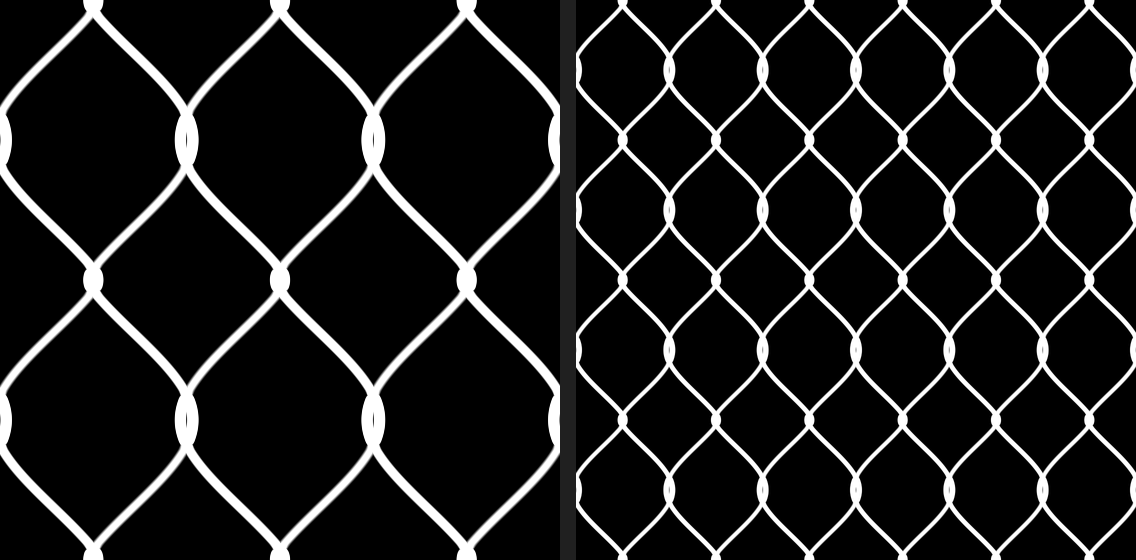
Left, the tile; right, the same tile 2 across and 2 down.
This pattern is drawn by a WebGL 1 fragment shader. Its source:

```glsl
precision highp float;

uniform vec2 u_resolution;

#define REPEATS vec2(3.0, 2.0)
#define CELL vec2(2.0, 3.0)
#define KNOT_BULGE 0.047
#define KNOT_REACH 0.117
#define LOOP_BULGE 0.0664
#define LOOP_REACH 0.266
// Half-width and edge softness of each kind of strand, in cell units
#define THICK_WIRE vec2(0.050, 0.020)
#define THIN_WIRE vec2(0.0437, 0.036)
#define TWIST_WIRE vec2(0.0617, 0.013)
#define WIRE_COLOR vec3(1.0)
#define BACK_COLOR vec3(0.0)

// Sideways offset (x) and slope (y) of a strand at a height above its knot
vec2 strandPath(float height) {
  float below = 0.5 * CELL.y - height;
  float knotSlope = 2.0 * KNOT_BULGE / KNOT_REACH;
  float loopSlope = 2.0 * LOOP_BULGE / LOOP_REACH;

  // Parabolic bulges where two strands twist around each other
  if (height < KNOT_REACH) {
    float k = height / KNOT_REACH;
    return vec2(KNOT_BULGE * (k * k - 1.0), knotSlope * k);
  }
  if (below < LOOP_REACH) {
    float k = below / LOOP_REACH;
    return vec2(1.0 + LOOP_BULGE * (1.0 - k * k), loopSlope * k);
  }

  // Hermite curve joining the two crossings
  float span = 0.5 * CELL.y - KNOT_REACH - LOOP_REACH;
  float u = (height - KNOT_REACH) / span;
  float v = 1.0 - u;
  float offset = u * u * (3.0 - 2.0 * u)
               + span * u * v * (knotSlope * v - loopSlope * u);
  float slope = 6.0 * u * v / span
              + knotSlope * v * (1.0 - 3.0 * u)
              + loopSlope * u * (3.0 * u - 2.0);
  return vec2(offset, slope);
}

// Coverage of one strand, repeated sideways once per cell
float strand(float x, float center, float slope, vec2 wire, float pixel) {
  float dx = mod(x - center + 0.5 * CELL.x, CELL.x) - 0.5 * CELL.x;
  float dist = abs(dx) / sqrt(1.0 + slope * slope);
  float blur = 0.5 * max(wire.y, pixel);
  return 1.0 - smoothstep(wire.x - blur, wire.x + blur, dist);
}

void main() {
  vec2 scale = REPEATS * CELL;
  vec2 p = gl_FragCoord.xy / u_resolution * scale;
  float pixel = max(scale.x / u_resolution.x, scale.y / u_resolution.y);

  // Coordinates around the nearest knot row
  float x = p.x - 0.5 * CELL.x;
  float y = mod(p.y + 0.5 * CELL.y, CELL.y) - 0.5 * CELL.y;
  float height = abs(y);
  float side = y < 0.0 ? -1.0 : 1.0;
  vec2 path = strandPath(height);

  // Strands swell inside knots and loops
  float outside = min(height - KNOT_REACH, 0.5 * CELL.y - height - LOOP_REACH);
  float twist = 1.0 - smoothstep(-0.04, 0.06, outside);
  vec2 thick = mix(THICK_WIRE, TWIST_WIRE, twist);
  vec2 thin = mix(THIN_WIRE, TWIST_WIRE, twist);

  // Falling strands are thick, rising strands are thin and soft
  float falling = strand(x, -side * path.x, path.y, thick, pixel);
  float rising = strand(x, side * path.x, path.y, thin, pixel);

  gl_FragColor = vec4(mix(BACK_COLOR, WIRE_COLOR, max(falling, rising)), 1.0);
}
```
